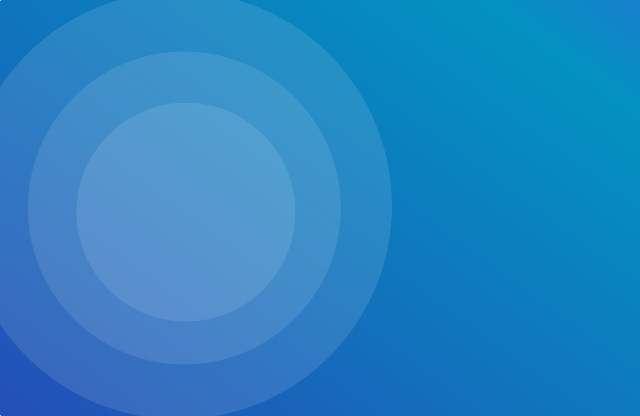
Write a WebGL 1 fragment shader that draws this background.

```glsl
precision highp float;

uniform vec2 u_resolution;

const vec3 INDIGO = vec3(0.140, 0.310, 0.715);
const vec3 AZURE = vec3(0.060, 0.460, 0.740);
const vec3 TEAL = vec3(0.010, 0.570, 0.757);
const vec3 CORNER_BLUE = vec3(0.090, 0.500, 0.800);
const vec3 PAGE = vec3(1.0);

// Diagonal gradient, rising from the lower left to a teal band
vec3 diagonalGradient(vec2 p, vec2 direction) {
  float t = dot(p, direction);
  vec3 color = mix(INDIGO, AZURE, clamp(t / 0.81, 0.0, 1.0));
  color = mix(color, TEAL, clamp((t - 0.81) / 0.69, 0.0, 1.0));
  return mix(color, CORNER_BLUE, clamp((t - 1.50) / 0.21, 0.0, 1.0));
}

float disc(vec2 p, vec2 center, float radius, float pixel) {
  return 1.0 - smoothstep(-0.5 * pixel, 0.5 * pixel, length(p - center) - radius);
}

// White veil laid over a disc
vec3 addVeil(vec3 color, vec2 p, vec2 center, float radius, float opacity, float pixel) {
  return mix(color, vec3(1.0), opacity * disc(p, center, radius, pixel));
}

// Coverage outside the rounded left-hand corners
float outsideCorners(vec2 p, float radius, float pixel) {
  vec2 q = vec2(radius - p.x, abs(p.y - 0.5) - 0.5 + radius);
  return smoothstep(0.0, pixel, length(max(q, 0.0)) - radius);
}

void main() {
  // Canvas height is one unit
  vec2 p = gl_FragCoord.xy / u_resolution.y;
  float pixel = 1.0 / u_resolution.y;

  vec3 color = diagonalGradient(p, vec2(0.59, 0.81));

  // Nested discs, from the largest to the smallest
  color = addVeil(color, p, vec2(0.428, 0.506), 0.514, 0.11, pixel);
  color = addVeil(color, p, vec2(0.443, 0.500), 0.376, 0.10, pixel);
  color = addVeil(color, p, vec2(0.447, 0.490), 0.263, 0.10, pixel);

  color = mix(color, PAGE, outsideCorners(p, 0.008, pixel));
  gl_FragColor = vec4(color, 1.0);
}
```
